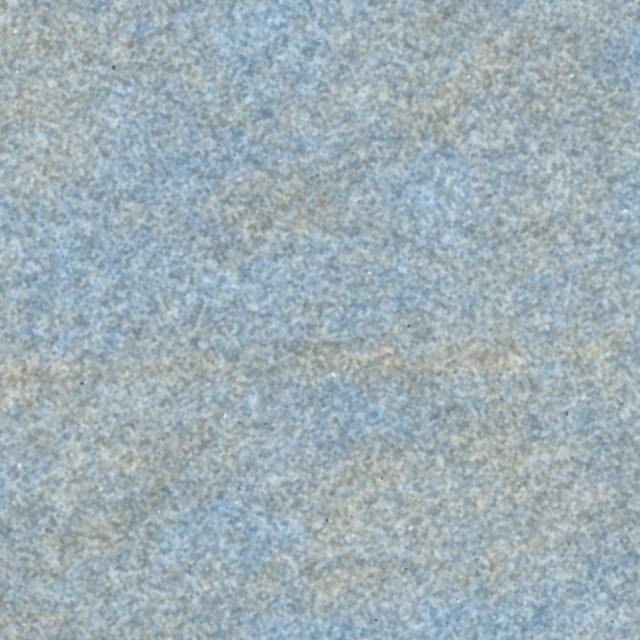
A WebGL 2 fragment shader for this texture:

```glsl
#version 300 es
precision highp float;
// Fine-grained blue-grey stone with faint beige stains and rising streaks.
// Layers of rotated value noise give grain, tint and clouds; a jittered
// grid scatters sparse pale, peach and dark mineral specks on top.

uniform vec2 u_resolution;
out vec4 fragColor;

const vec3 STONE = vec3(0.621, 0.686, 0.716);
const vec3 WARM_SHIFT = vec3(0.060, 0.002, -0.068);
const vec3 PALE = vec3(0.88, 0.91, 0.91);
const vec3 PEACH = vec3(0.82, 0.74, 0.65);
const vec3 DARK = vec3(0.29, 0.36, 0.43);

// Integer hash of a cell and a layer seed, in 0..1
float hash(vec2 cell, uint seed) {
    uvec2 q = uvec2(ivec2(cell));
    uint h = q.x * 1597334673u ^ q.y * 3812015801u ^ seed * 2798796415u;
    h = (h ^ (h >> 16)) * 2146121005u;
    h = (h ^ (h >> 15)) * 2221713035u;
    h ^= h >> 16;
    return float(h >> 8) / 16777216.0;
}

vec2 rotate(vec2 p, float angle) {
    float c = cos(angle), s = sin(angle);
    return vec2(c * p.x + s * p.y, c * p.y - s * p.x);
}

// Smooth value noise, centred on zero
float noise(vec2 p, uint seed) {
    vec2 cell = floor(p);
    vec2 f = fract(p);
    f = f * f * (3.0 - 2.0 * f);
    float low = mix(hash(cell, seed), hash(cell + vec2(1, 0), seed), f.x);
    float high = mix(hash(cell + vec2(0, 1), seed), hash(cell + vec2(1, 1), seed), f.x);
    return mix(low, high, f.y) - 0.5;
}

// Octaves turned against each other to hide the lattice
float fractalNoise(vec2 p, int octaves, uint seed) {
    float sum = 0.0, weight = 1.0;
    for (int i = 0; i < octaves; i++) {
        sum += weight * noise(p, seed + uint(i));
        p = rotate(p, 0.9) * 1.9 + 7.3;
        weight *= 0.6;
    }
    return sum;
}

// Brightness: sharp grains, coarser clumps, slanted streaks, broad clouds
float grainLight(vec2 uv) {
    float grains = noise(rotate(uv, 0.5) * 190.0, 11u) * 0.165
                 + noise(rotate(uv, 1.2) * 145.0, 12u) * 0.145;
    float clumps = noise(rotate(uv, 0.8) * 75.0, 13u) * 0.075;
    float streaks = noise(rotate(uv, 0.38) * vec2(24.0, 85.0), 14u) * 0.055;
    float clouds = fractalNoise(rotate(uv, 0.3) * vec2(4.0, 7.0), 3, 20u) * 0.045;
    return grains + clumps + streaks + clouds;
}

// Tint: positive is beige, negative is blue
float warmth(vec2 uv) {
    float stains = fractalNoise(rotate(uv, 0.2) * vec2(5.0, 9.0), 4, 30u);
    float mottles = noise(rotate(uv, 0.6) * 48.0, 40u) * 0.55;
    float grains = noise(rotate(uv, 1.0) * 125.0, 41u) * 0.75;
    float bend = 0.42 + 0.03 * uv.x + 0.03 * noise(uv * 6.0, 42u);
    float vein = exp(-pow((uv.y - bend) / 0.03, 2.0));
    vein *= smoothstep(-0.35, 0.3, noise(uv * vec2(14.0, 24.0), 43u));
    return stains * 0.9 + mottles + grains + vein * 0.65;
}

// One soft speck in some cells; x is coverage, y picks its kind
vec2 speck(vec2 uv, float cells, float density, uint seed) {
    vec2 p = uv * cells;
    vec2 cell = floor(p);
    vec2 centre = 0.2 + 0.6 * vec2(hash(cell, seed), hash(cell, seed + 1u));
    vec2 offset = rotate(fract(p) - centre, 6.2832 * hash(cell, seed + 2u));
    float radius = cells * mix(0.0025, 0.0060, pow(hash(cell, seed + 3u), 2.0));
    float reach = length(offset * vec2(1.0, 1.35));
    reach += radius * 0.5 * noise(uv * 240.0, seed + 6u);
    float present = step(hash(cell, seed + 4u), density);
    float cover = present * (1.0 - smoothstep(radius * 0.3, radius * 1.15, reach));
    return vec2(cover, hash(cell, seed + 5u));
}

void main() {
    vec2 uv = gl_FragCoord.xy / min(u_resolution.x, u_resolution.y);

    vec3 colour = STONE + grainLight(uv) * vec3(1.03, 1.0, 0.96);
    colour += WARM_SHIFT * warmth(uv);

    // Two grids of specks, the second finer and fainter
    for (int i = 0; i < 2; i++) {
        float layer = float(i);
        vec2 spot = speck(uv + 0.037 * layer, 13.0 + 10.0 * layer, 0.17, 60u + 10u * uint(i));
        vec3 mineral = spot.y < 0.42 ? PALE : (spot.y < 0.75 ? PEACH : DARK);
        colour = mix(colour, mineral, spot.x * mix(0.85, 0.45, layer));
    }

    fragColor = vec4(clamp(colour, 0.0, 1.0), 1.0);
}
```
